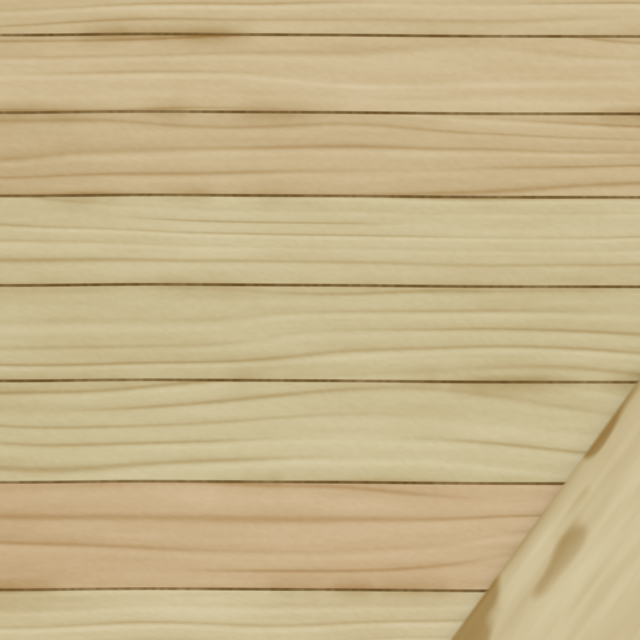
Give the GLSL for this texture, as a Shadertoy shader.

```glsl
// Pale horizontal wooden planks with wavy grain, crossed by a slanted beam at the lower right.

const vec3 PALE = vec3(0.84, 0.78, 0.64);
const vec3 BROWN = vec3(0.62, 0.50, 0.31);
const vec3 SEAM = vec3(0.40, 0.30, 0.15);
const vec3 ROSY = vec3(0.014, -0.012, -0.012);
const vec3 OLIVE = vec3(-0.008, 0.008, -0.004);

// Darkness and rosiness of each plank, from top to bottom
const vec2 PLANKS[8] = vec2[8](
    vec2(0.15, 0.5), vec2(0.15, 0.6), vec2(0.25, 0.6), vec2(0.14, 0.1),
    vec2(0.17, 0.0), vec2(0.15, 0.0), vec2(0.24, 1.0), vec2(0.10, 0.2));

float hash(vec2 p) {
    vec3 q = fract(p.xyx * 0.1031);
    q += dot(q, q.yzx + 33.33);
    return fract((q.x + q.y) * q.z);
}

float noise(vec2 p) {
    vec2 i = floor(p), f = fract(p);
    f = f * f * (3.0 - 2.0 * f);
    return mix(mix(hash(i), hash(i + vec2(1, 0)), f.x),
               mix(hash(i + vec2(0, 1)), hash(i + vec2(1, 1)), f.x), f.y);
}

float fbm(vec2 p) {
    float sum = 0.0, amp = 0.5;
    for (int i = 0; i < 4; i++) {
        sum += amp * noise(p);
        p = p * 2.03 + 17.0;
        amp *= 0.5;
    }
    return sum;
}

float bump(float x, float width) {
    return exp(-x * x / (width * width));
}

vec3 woodColor(float tone, float rosy) {
    return mix(PALE, BROWN, tone) + mix(OLIVE, ROSY, rosy);
}

// Plank coordinate: whole numbers are seams, spacing widens downward
float plankCoord(float depth, float first, float spacing, float growth) {
    float disc = spacing * spacing + 4.0 * growth * (depth - first);
    return (sqrt(max(disc, 0.0)) - spacing) / (2.0 * growth);
}

// Wavy dark growth lines, each with a light band below
float grain(float x, float across, float seed, float lines) {
    float warp = 2.0 * noise(vec2(x * 1.9 + seed * 7.3, across * 1.4 + seed * 5.0))
               + 0.45 * noise(vec2(x * 5.0 + seed * 3.1, across * 2.0));
    float g = across * lines + warp;
    float id = floor(g) + seed * 13.0;
    float t = fract(g) - 0.45;
    float fade = noise(vec2(x * 3.0 + id * 3.7, id));
    float dark = bump(t, 0.10) * smoothstep(0.1, 0.9, fade) * 0.30;
    float shade = bump(t + 0.12, 0.2) * fade * 0.08;
    float light = bump(t - 0.27, 0.15) * hash(vec2(id, 4.0)) * 0.13;
    return dark + shade - light;
}

vec3 planks(vec2 p, float px) {
    float spacing = 0.1163, growth = 0.00469;
    float wobble = 0.003 * (noise(vec2(p.x * 4.0, floor(p.y * 6.0 + 0.6) * 0.0)) - 0.5);
    float c = plankCoord(1.0 - p.y - 0.004 * p.x + wobble, 0.0534, spacing, growth);
    float row = floor(c), across = c - row, seam = floor(c + 0.5);
    float height = spacing + 2.0 * growth * c;
    float fromSeam = abs(c - seam) * height;
    vec2 look = PLANKS[int(clamp(row + 1.0, 0.0, 7.0))];

    // Body: grain, broad blotches, long streaks and fine fibres
    float tone = look.x + grain(p.x, across, row + 2.0, 4.5);
    tone += 0.22 * (fbm(vec2(p.x * 3.5, p.y * 16.0)) - 0.47);
    tone += 0.10 * (noise(vec2(p.x * 9.0 + row * 5.0, p.y * 110.0)) - 0.5);
    tone += 0.07 * (noise(vec2(p.x * 130.0 + p.y * 90.0, p.y * 230.0)) - 0.5);
    tone += 0.07 * (1.0 - smoothstep(0.0, 0.35, p.x));

    // Brown stains gathered along the seams
    float patchy = smoothstep(0.42, 0.8, fbm(vec2(p.x * 6.0 + seam * 9.7, seam * 3.3 + c * 0.8)));
    tone += (0.6 * patchy + 0.06) * exp(-fromSeam / 0.012);
    vec3 color = woodColor(clamp(tone, 0.0, 1.1), look.y);

    // Thin seam, uneven in darkness
    float wear = 0.5 + 0.3 * noise(vec2(p.x * 14.0, seam * 5.0))
               + 0.2 * noise(vec2(p.x * 150.0, seam));
    float line = 1.0 - smoothstep(0.0006, 0.0022 + px, fromSeam);
    return mix(color, SEAM, line * wear);
}

// Beam surface: q.x runs along it, q.y inward from its edge
vec3 beam(vec2 q) {
    float tone = 0.12 + 0.40 * (fbm(vec2(q.x * 5.0, q.y * 36.0)) - 0.45);
    tone += 0.12 * (noise(vec2(q.x * 10.0, q.y * 120.0)) - 0.5);
    float spots = smoothstep(0.52, 0.76, noise(vec2(q.x * 13.0 + 3.0, q.y * 30.0 + 8.0)));
    tone += 0.65 * spots * (1.0 - smoothstep(0.03, 0.12, q.y));
    tone += 0.55 * noise(vec2(q.x * 9.0, 2.0)) * exp(-q.y / 0.008);
    return woodColor(clamp(tone, 0.0, 1.1), 0.2);
}

void mainImage(out vec4 fragColor, in vec2 fragCoord) {
    vec2 p = fragCoord / iResolution.xy;
    float px = 1.0 / iResolution.y;
    vec2 along = normalize(vec2(0.295, 0.408));
    vec2 fromFoot = p - vec2(0.705, 0.0);
    vec2 q = vec2(dot(fromFoot, along), dot(fromFoot, vec2(along.y, -along.x)));

    vec3 color = planks(p, px);
    color *= 1.0 - 0.08 * exp(-max(-q.y, 0.0) / 0.012);
    color = mix(color, beam(max(q, vec2(-1.0, 0.0))), smoothstep(-0.002 - px, 0.002 + px, q.y));
    fragColor = vec4(color, 1.0);
}
```
